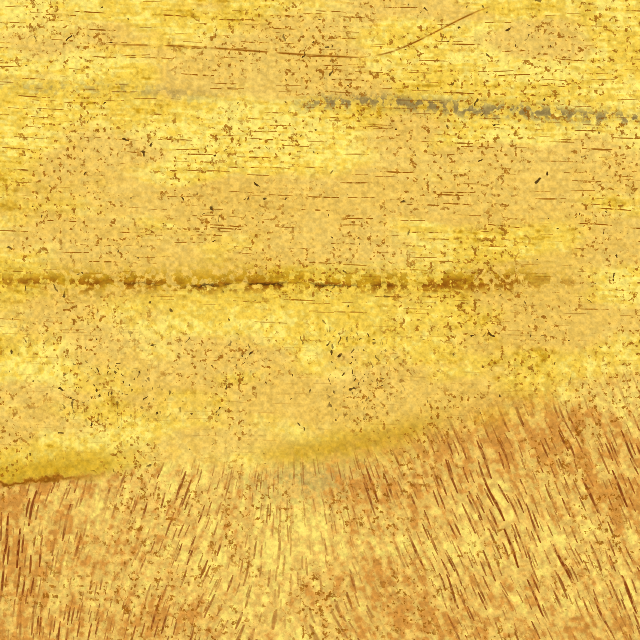
A three.js fragment shader for this texture:

```glsl
// Weathered yellow wood: fine level grain above, fanned reddish fibres below.
varying vec2 vUv;
const vec3 PALE = vec3(1.0, 0.90, 0.44);
const vec3 YELLOW = vec3(0.95, 0.80, 0.30);
const vec3 TAN = vec3(0.92, 0.75, 0.37);
const vec3 ORANGE = vec3(0.83, 0.58, 0.25);
const vec3 OCHRE = vec3(0.78, 0.60, 0.12);
const vec3 BROWN = vec3(0.60, 0.36, 0.07);
const vec3 RUST = vec3(0.52, 0.25, 0.08);
const vec3 DARK = vec3(0.26, 0.17, 0.05);
const vec3 GREY = vec3(0.56, 0.47, 0.28);

float hash(vec2 p) {
  return fract(sin(dot(p, vec2(127.1, 311.7))) * 43758.5453);
}

float noise(vec2 p) {
  vec2 i = floor(p), f = fract(p);
  f = f * f * (3.0 - 2.0 * f);
  return mix(mix(hash(i), hash(i + vec2(1.0, 0.0)), f.x),
             mix(hash(i + vec2(0.0, 1.0)), hash(i + 1.0), f.x), f.y);
}

// Octaves turned against each other so that no lattice shows.
float fbm(vec2 p) {
  float sum = 0.0, gain = 0.53;
  for (int i = 0; i < 4; i++) {
    sum += gain * noise(p);
    p = mat2(0.8, 0.6, -0.6, 0.8) * p * 2.03 + 17.3;
    gain *= 0.5;
  }
  return sum;
}

// Soft band around a height.
float band(float y, float centre, float width) {
  float d = (y - centre) / width;
  return exp(-d * d);
}

// Smooth window that is one between two positions.
float window(float x, float start, float end, float soft) {
  return smoothstep(start - soft, start + soft, x) * (1.0 - smoothstep(end - soft, end + soft, x));
}

// Scattered upright tapered strokes, one per cell; a tiny reach gives specks.
float strokes(vec2 p, vec2 cells, float reach, float width, float density) {
  vec2 home = floor(p * cells);
  float ink = 0.0;
  for (int k = 0; k < 9; k++) {
    vec2 id = home + vec2(mod(float(k), 3.0), floor(float(k) / 3.0)) - 1.0;
    float size = mix(0.35, 1.0, hash(id + 12.9));
    vec2 d = p - (id + vec2(hash(id + 3.1), hash(id + 7.7))) / cells;
    float along = clamp(d.y, -reach * size, reach * size);
    float w = width * size * (1.0 - 0.5 * abs(along) / reach);
    float mark = 1.0 - smoothstep(0.4 * w, 1.6 * w, length(d - vec2(0.0, along)));
    ink = max(ink, mark * size * step(hash(id + 21.3), density));
  }
  return ink;
}

// Yellow face: level fibres that turn mottled in the lower part.
vec3 yellowFace(vec2 p, float grain, float broad) {
  float mottled = 1.0 - smoothstep(0.46, 0.56, p.y);
  float tilt = p.y + 0.03 * p.x + 0.006 * noise(p * 12.0);
  float level = 0.5 * noise(vec2(p.x * 22.0, tilt * 230.0)) + 0.5 * noise(vec2(p.x * 70.0, tilt * 290.0));
  float tone = 0.36 * broad + 0.34 * mix(level, fbm(p * 90.0), mottled) + 0.30 * grain;
  vec3 color = mix(OCHRE, YELLOW, smoothstep(0.22, 0.41, tone));
  color = mix(color, PALE, smoothstep(0.44, 0.61, tone));
  color = mix(color, TAN, 0.75 * smoothstep(0.45, 0.65, fbm(p * vec2(6.0, 16.0) + 5.0) + 0.1 * p.x));
  float cracks = strokes(vec2(tilt, p.x), vec2(90.0, 17.0), 0.026, 0.0012, 0.5);
  color = mix(color, BROWN, cracks * (1.0 - 0.8 * mottled) * smoothstep(0.25, 0.6, grain));
  vec2 bent = p + 0.012 * vec2(noise(p * 110.0), noise(p * 110.0 + 31.0));
  float cluster = smoothstep(0.42, 0.6, fbm(p * 11.0 + 4.0))
                * window(p.x, 0.0, 0.6, 0.08) * window(p.y, 0.36, 0.48, 0.05);
  color = mix(color, DARK, cluster * strokes(bent, vec2(95.0), 0.002, 0.0021, 0.7));
  return mix(color, DARK, 0.9 * strokes(bent, vec2(44.0), 0.001, 0.0027, 0.18));
}

// Long broken stains and seams across the yellow face.
vec3 addSeams(vec3 color, vec2 p, float grain, float broad) {
  float y = p.y + 0.022 * (broad - 0.5) + 0.01 * (grain - 0.5);
  float rough = smoothstep(0.38, 0.62, grain);
  float gaps = smoothstep(0.25, 0.65, fbm(p * vec2(40.0, 110.0)));
  float share = 0.4 * window(p.x, 0.0, 0.33, 0.08) + 0.9 * smoothstep(0.43, 0.52, p.x);
  color = mix(color, GREY, share * band(y, 0.868 - 0.05 * p.x, 0.011) * (0.15 + 0.85 * rough));
  float crease = window(p.x, 0.0, 0.86, 0.12);
  color = mix(color, OCHRE, crease * band(y, 0.562, 0.022) * (0.1 + 0.9 * rough));
  color = mix(color, BROWN, crease * band(y, 0.555, 0.011) * rough * gaps);
  color = mix(color, DARK, 0.7 * window(p.x, 0.22, 0.6, 0.12) * band(y, 0.554, 0.002) * gaps);
  float hair = 0.93 - 0.02 * smoothstep(0.2, 0.6, p.x) + 0.09 * smoothstep(0.56, 0.82, p.x);
  return mix(color, BROWN, gaps * window(p.x, 0.18, 0.76, 0.05) * band(p.y, hair, 0.0015));
}

// Tan foot: strokes lean towards the middle as they rise.
vec3 fibreFoot(vec2 p, float grain, float broad) {
  float lean = mix(0.36, -0.42, smoothstep(0.3, 0.62, p.x)) * smoothstep(-0.15, 0.3, p.x);
  vec2 fan = vec2(p.x - lean * (p.y - 0.15) + 0.007 * noise(p * 20.0), p.y);
  float middle = band(p.x, 0.47, 0.09);
  float tone = 0.36 * broad + 0.26 * noise(fan * vec2(150.0, 34.0)) + 0.38 * grain;
  vec3 color = mix(ORANGE, TAN, smoothstep(0.32, 0.52, tone + 0.06 * middle));
  color = mix(color, PALE, 0.8 * smoothstep(0.53, 0.7, tone + 0.05 * middle));
  color = mix(color, GREY, 0.4 * middle * band(p.y, 0.25, 0.035) * smoothstep(0.3, 0.65, grain));
  float ink = strokes(fan, vec2(42.0, 16.0), 0.030, 0.0026, 0.7);
  ink = max(ink, 0.85 * strokes(fan + 0.37, vec2(90.0, 34.0), 0.014, 0.0020, 0.75));
  ink *= (1.0 - 0.5 * middle) * smoothstep(0.25, 0.5, fbm(p * 8.0 + 9.0));
  return mix(color, RUST, ink * (0.35 + 0.65 * smoothstep(0.25, 0.55, grain)));
}

void main() {
  vec2 p = vUv;
  float grain = 0.5 + 1.25 * (fbm(p * 125.0) - 0.5);
  float broad = 0.5 + 1.2 * (fbm(p * vec2(5.0, 13.0)) - 0.5);
  vec3 face = addSeams(yellowFace(p, grain, broad), p, grain, broad);
  // Sloping border, crisp on the left and diffuse on the right.
  float border = 0.238 + 0.04 * smoothstep(0.0, 0.3, p.x) + 0.13 * smoothstep(0.5, 1.05, p.x);
  float rise = p.y - border + 0.03 * (broad - 0.5) + 0.012 * (grain - 0.5);
  float soft = mix(0.008, 0.05, smoothstep(0.05, 0.9, p.x));
  float shade = window(p.x, -0.1, 0.2, 0.06) + window(p.x, 0.42, 0.68, 0.06);
  face = mix(face, OCHRE, shade * band(rise, 0.018, 0.024) * (0.4 + 0.6 * grain));
  vec3 color = mix(fibreFoot(p, grain, broad), face, smoothstep(-soft, soft, rise));
  color = mix(color, BROWN, (1.0 - smoothstep(0.06, 0.2, p.x)) * band(rise, 0.0, 0.004));
  // Sharp pits and glints all over.
  float pits = smoothstep(0.58, 0.76, fbm(p * 190.0 + 71.0));
  color = mix(color, BROWN, 0.8 * pits * smoothstep(0.3, 0.6, fbm(p * 14.0 + 23.0)));
  gl_FragColor = vec4(color * (1.0 + 0.3 * (fbm(p * 210.0 + 11.0) - 0.48)), 1.0);
}
```
